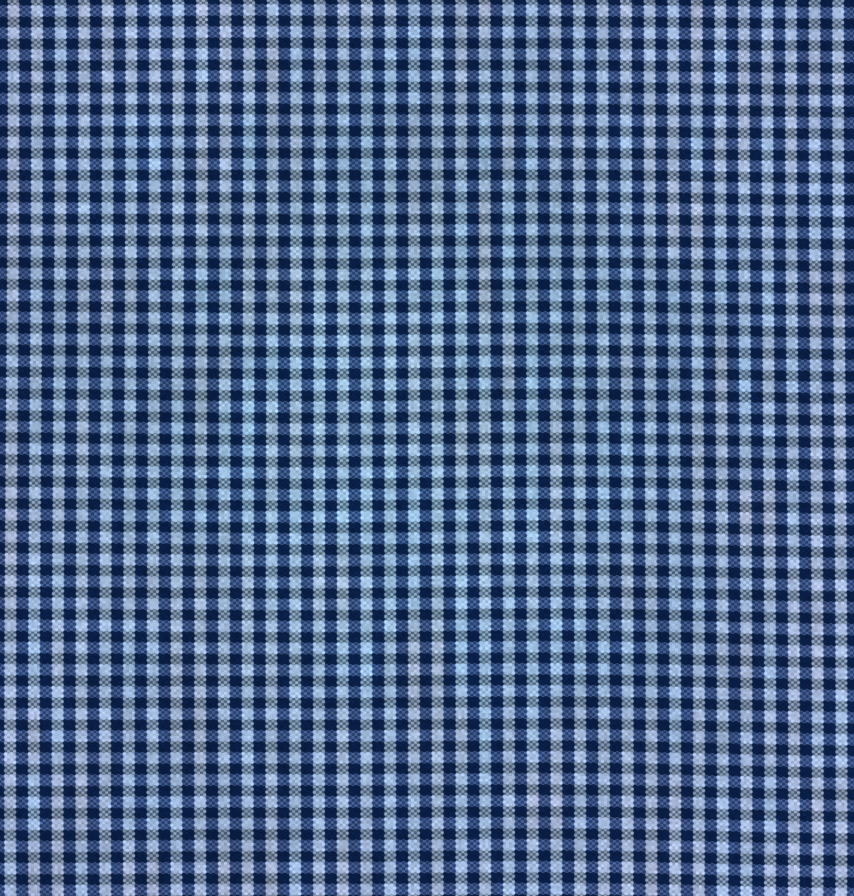
A Shadertoy shader for this texture:

```glsl
// Navy and pale blue gingham cloth with a fine visible weave.

float hash(vec2 p) {
    p = fract(p * vec2(0.1031, 0.1137));
    p += dot(p, p.yx + 33.33);
    return fract((p.x + p.y) * p.x * 7.31 + p.y * 3.17);
}

float noise(vec2 p) {
    vec2 i = floor(p), f = fract(p);
    f = f * f * (3.0 - 2.0 * f);
    return mix(mix(hash(i), hash(i + vec2(1, 0)), f.x),
               mix(hash(i + vec2(0, 1)), hash(i + vec2(1, 1)), f.x), f.y);
}

// 1 inside the pale stripe centred in each repeat, 0 in the navy stripe
float paleStripe(float t, float halfWidth) {
    return 1.0 - smoothstep(halfWidth - 0.03, halfWidth + 0.03, abs(fract(t) - 0.5));
}

vec3 cloth(vec2 uv) {
    // Slight sag and drift of the woven grid
    vec2 grid = vec2(uv.x * 36.1, (1.0 - uv.y) * 40.8);
    grid.x += 0.15 * sin(uv.y * 4.0 + 1.0) * (0.5 - uv.x);
    grid.y += 0.25 * (noise(uv * vec2(3.0, 2.0)) - 0.5) - 0.15 * (uv.x - 0.5);

    // Eight threads per repeat each way, crossing over and under
    vec2 thread = grid * 8.0;
    float crossing = sin(3.14159 * thread.x) * sin(3.14159 * thread.y);
    float warpOnTop = 0.63 + 0.32 * smoothstep(-0.6, 0.6, crossing) - 0.16;

    // Stripe edges are toothed by the crossing threads
    float column = paleStripe(grid.x + 0.025 * sin(3.14159 * thread.y), 0.245);
    float row = paleStripe(grid.y + 0.025 * sin(3.14159 * thread.x), 0.255);

    vec3 navy = vec3(0.04, 0.12, 0.27);
    vec3 pale = vec3(0.66, 0.75, 0.87);
    vec3 color = mix(mix(navy, pale, row), mix(navy, pale, column), warpOnTop);

    // Dyed-grey cast where navy weft crosses pale warp
    color *= mix(vec3(1), vec3(1.0, 0.99, 0.93), column * (1.0 - row));
    // Bluer cast where pale weft crosses navy warp
    color *= mix(vec3(1), vec3(0.82, 0.90, 1.02), row * (1.0 - column));

    // Thread relief and uneven yarn
    color *= 0.97 + 0.07 * crossing;
    color *= 0.92 + 0.16 * hash(floor(thread) + 5.0);

    // Individual columns and squares differ in tint
    float tint = noise(vec2(floor(grid.x) * 0.9, grid.y * 0.3)) - 0.5;
    color *= 1.0 + tint * vec3(-0.08, 0.03, 0.06);
    color *= 0.96 + 0.08 * hash(floor(grid) + 71.0);

    // Broad lighting: greener middle, faint blotches
    float middle = exp(-6.0 * dot(uv - vec2(0.45, 0.55), uv - vec2(0.45, 0.55)));
    color *= mix(vec3(1.0, 0.98, 1.01), vec3(0.97, 1.03, 1.02), middle);
    return color * (0.95 + 0.1 * noise(uv * 5.0 + 9.0));
}

void mainImage(out vec4 fragColor, in vec2 fragCoord) {
    // Average a 3 by 3 block of samples to smooth the threads
    vec3 sum = vec3(0);
    for (int j = -1; j <= 1; j++)
        for (int i = -1; i <= 1; i++)
            sum += cloth((fragCoord + vec2(i, j) / 3.0) / iResolution.xy);
    fragColor = vec4(sum / 9.0, 1.0);
}
```
